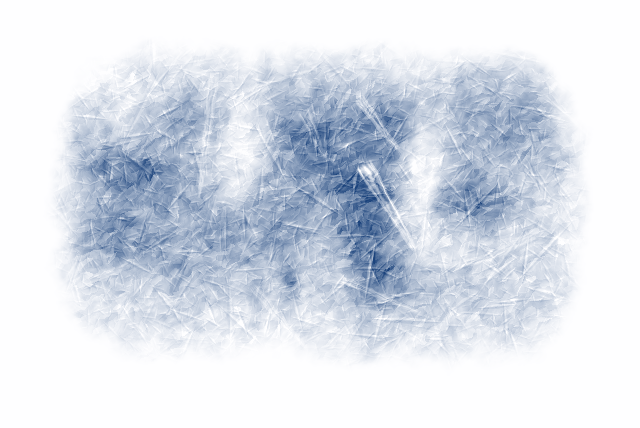
This texture is drawn by a Shadertoy shader. Its source:

```glsl
// A feathered window of blue ice on white, crossed by frost needles and shards.
// Soft ellipses set the depth of the ice; layered sines cloud and warp it, while
// stretched cellular plates and tapered needles add the crystalline grain.

mat2 rotation(float a) {
    float c = cos(a), s = sin(a);
    return mat2(c, -s, s, c);
}

vec2 hash2(vec2 p) {
    vec2 k = vec2(dot(p, vec2(127.1, 311.7)), dot(p, vec2(269.5, 183.3)));
    return fract(sin(k) * 43758.5);
}

// Layered, rotated sines, about -1 to 1.
float clouds(vec2 p) {
    float sum = 0.0, amp = 0.5;
    for (int i = 0; i < 5; i++) {
        sum += amp * sin(p.x + 1.6 * sin(p.y * 0.8)) * cos(p.y + 1.3 * sin(p.x * 0.7));
        p = rotation(0.9) * p * 1.9 + 2.3;
        amp *= 0.6;
    }
    return sum;
}

// Tilted cellular plates: each cell has its own slope and tone, about -1 to 1.
float plates(vec2 p) {
    vec2 cell = floor(p);
    float nearest = 9.0, tone = 0.0;
    for (int y = -1; y <= 1; y++)
    for (int x = -1; x <= 1; x++) {
        vec2 c = cell + vec2(x, y), trait = hash2(c + 31.0);
        vec2 rel = p - c - hash2(c);
        float d = dot(rel, rel);
        if (d < nearest) {
            nearest = d;
            tone = 1.2 * (trait.x - 0.5) + dot(rel, trait - 0.5) * 1.6;
        }
    }
    return tone;
}

// Tapered sliver along x: one bright facet, one shaded facet.
float sliver(vec2 p, float halfLen, float width, float aa) {
    float w = width * max(1.0 - abs(p.x) / halfLen, 0.0);
    float body = 1.0 - smoothstep(w - aa, w + aa, abs(p.y));
    body *= smoothstep(halfLen, halfLen * 0.8, abs(p.x));
    return body * mix(-0.75, 1.0, smoothstep(-aa, aa, p.y));
}

// One randomly turned sliver in each grid cell.
float needles(vec2 p, float scale, float width, float seed, float aa) {
    vec2 q = p * scale, cell = floor(q);
    float sum = 0.0;
    for (int y = -1; y <= 1; y++)
    for (int x = -1; x <= 1; x++) {
        vec2 c = cell + vec2(x, y);
        vec2 place = hash2(c + seed), trait = hash2(c - seed - 7.0);
        float angle = 0.9 * sin(c.x * 5.0 / scale + seed) + 2.6 * (trait.x - 0.5);
        float halfLen = mix(0.35, 0.95, trait.y);
        sum += sliver(rotation(angle) * (q - c - place), halfLen, width, aa * scale)
             * mix(0.3, 1.0, fract(trait.x * 17.0));
    }
    return sum;
}

// Single crystal between two points, with bright rims and a streaked inside.
float shard(vec2 p, vec2 a, vec2 b, float width, float aa) {
    vec2 axis = normalize(b - a), rel = p - a;
    float along = dot(rel, axis) / length(b - a);
    float side = rel.x * axis.y - rel.y * axis.x + 0.003 * clouds(p * 50.0);
    float w = width * (1.0 - 0.8 * clamp(along, 0.0, 1.0));
    float inside = smoothstep(-0.03, 0.03, along) * smoothstep(1.03, 0.95, along);
    float fill = 1.0 - smoothstep(w - aa, w + aa, abs(side));
    float rim = 1.0 - smoothstep(aa, 2.5 * aa, abs(abs(side) - w));
    float streak = 0.5 + 0.5 * sin(side / width * 9.0 + clouds(p * 40.0) * 4.0);
    return inside * (fill * (0.1 + 0.55 * streak) + 0.5 * rim);
}

float blob(vec2 p, vec2 center, vec2 radius) {
    vec2 d = (p - center) / radius;
    return exp(-dot(d, d));
}

// Large pattern: 0 is white frost, 1 is the deepest blue.
float iceDepth(vec2 p) {
    float t = 0.19;
    t += 0.52 * blob(p, vec2(0.31, 0.60), vec2(0.13, 0.08));
    t += 0.34 * blob(p, vec2(0.42, 0.73), vec2(0.07, 0.07));
    t += 0.42 * blob(p, vec2(0.26, 0.45), vec2(0.09, 0.06));
    t += 0.32 * blob(p, vec2(0.49, 0.45), vec2(0.18, 0.12));
    t += 0.26 * blob(p, vec2(0.68, 0.53), vec2(0.11, 0.12));
    t += 0.55 * blob(p, vec2(0.74, 0.70), vec2(0.08, 0.09));
    t += 0.68 * blob(p, vec2(0.85, 0.56), vec2(0.08, 0.09));
    t += 0.55 * blob(p, vec2(0.86, 0.40), vec2(0.06, 0.10));
    t += 0.50 * blob(p, vec2(0.90, 0.71), vec2(0.07, 0.08));
    t += 0.48 * blob(p, vec2(1.11, 0.53), vec2(0.10, 0.07));
    t += 0.36 * blob(p, vec2(1.18, 0.71), vec2(0.15, 0.10));
    t += 0.24 * blob(p, vec2(0.95, 0.33), vec2(0.13, 0.05));
    t += 0.42 * blob(p, vec2(0.685, 0.335), vec2(0.02, 0.05));
    t -= 0.30 * blob(p, vec2(0.56, 0.63), vec2(0.05, 0.12));
    t -= 0.36 * blob(p, vec2(0.985, 0.59), vec2(0.05, 0.12));
    t -= 0.12 * blob(p, vec2(0.28, 0.81), vec2(0.13, 0.07));
    t -= 0.08 * blob(p, vec2(0.50, 0.22), vec2(0.35, 0.06));
    return max(t, 0.09);
}

// Feathered rounded window with a ragged outline.
float iceWindow(vec2 p) {
    vec2 q = abs(p - vec2(0.747, 0.523)) - vec2(0.62, 0.365) + 0.21;
    float d = length(max(q, 0.0)) + min(max(q.x, q.y), 0.0) - 0.21;
    return smoothstep(0.015, -0.085, d + 0.035 * clouds(p * 15.0));
}

void mainImage(out vec4 fragColor, in vec2 fragCoord) {
    vec2 p = fragCoord / iResolution.y;
    float aa = 0.7 / iResolution.y;
    vec2 warped = p + 0.024 * vec2(clouds(p * 14.0), clouds(p * 14.0 + 8.0));
    float depth = iceDepth(warped) + 0.09 * clouds(p * 24.0);

    // Grain: plates lying two ways, rough frost and four sizes of needle.
    float grain = 0.20 * plates(rotation(0.6) * warped * vec2(26.0, 60.0));
    grain += 0.20 * plates(rotation(-0.9) * warped * vec2(75.0, 40.0));
    grain += 0.22 * clouds(warped * 75.0);
    grain -= 0.26 * needles(p, 8.0, 0.06, 3.0, aa);
    grain -= 0.28 * needles(p, 15.0, 0.085, 11.0, aa);
    grain -= 0.26 * needles(p, 28.0, 0.12, 23.0, aa);
    grain -= 0.24 * needles(p, 46.0, 0.16, 41.0, aa);
    depth += grain * (0.22 + 0.9 * clamp(depth, 0.0, 0.8));

    // Large crystals and long scratches.
    float light = shard(p, vec2(0.85, 0.615), vec2(0.97, 0.415), 0.018, aa);
    light += 0.8 * shard(p, vec2(0.84, 0.77), vec2(0.93, 0.65), 0.011, aa);
    light += 0.5 * shard(p, vec2(0.71, 0.74), vec2(0.76, 0.63), 0.012, aa);
    light += 0.5 * shard(p, vec2(0.50, 0.82), vec2(0.465, 0.54), 0.010, aa);
    light += 0.5 * shard(p, vec2(0.80, 0.345), vec2(0.98, 0.27), 0.007, aa);
    light += 0.4 * shard(p, vec2(0.59, 0.33), vec2(0.72, 0.18), 0.008, aa);
    vec2 bent = p + vec2(0.0, 0.025 * sin((p.x - 1.0) * 12.0));
    light += 0.45 * shard(bent, vec2(1.25, 0.46), vec2(1.0, 0.38), 0.010, aa);
    light += 0.9 * blob(warped, vec2(0.855, 0.605), vec2(0.013, 0.013));
    depth -= light * (0.12 + 0.62 * max(depth, 0.0));

    float tone = clamp(depth, 0.0, 1.12) * iceWindow(p);
    vec3 color = mix(vec3(0.995, 0.995, 1.0), vec3(0.20, 0.34, 0.54), tone);
    fragColor = vec4(color, 1.0);
}
```
